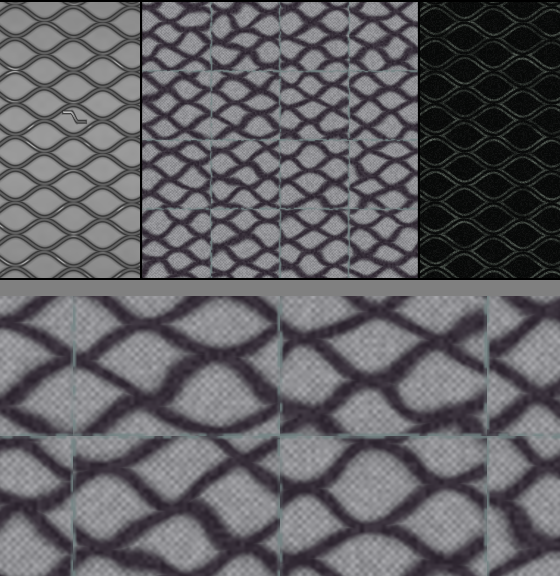
Top: the whole. Bottom: its middle third, enlarged.
Write a Shadertoy shader that draws this texture map.

```glsl
// Three panels of expanded metal mesh: a clean grey sheet with one bent strand,
// a 4 x 4 patchwork of woven, wobbly mesh with stitched seams, and faint outlines
// on black. Strands are alternating cosine waves; wear comes from value noise.

float hash(vec2 p) {
    vec3 q = fract(p.xyx * 0.1031);
    q += dot(q, q.yzx + 33.33);
    return fract((q.x + q.y) * q.z);
}

float noise(vec2 p) {
    vec2 i = floor(p), f = fract(p);
    f = f * f * (3.0 - 2.0 * f);
    return mix(mix(hash(i), hash(i + vec2(1, 0)), f.x),
               mix(hash(i + vec2(0, 1)), hash(i + 1.0), f.x), f.y);
}

// Distance to the nearest strand; neighbouring waves run in opposite phase
float meshDistance(vec2 p, vec2 cell, float swing) {
    vec2 q = p / cell;
    float angle = 6.28318 * q.x, row = floor(q.y * 2.0), d = 1.0;
    for (float k = -1.0; k <= 2.0; k++) {
        float r = row + k;
        float phase = 1.0 - 2.0 * mod(r, 2.0);
        d = min(d, abs(q.y - 0.5 * r - phase * swing * cos(angle)));
    }
    float slope = swing * 6.28318 * sin(angle) * cell.y / cell.x;
    return d * cell.y / sqrt(1.0 + slope * slope);
}

float sheetDistance(vec2 p) {
    p.y += 0.012 * p.x + 0.003 * noise(p * 9.0);
    return meshDistance(p - vec2(0.055, 0.02), vec2(0.208, 0.117), 0.215);
}

vec3 cleanSheet(vec2 p, float px) {
    float d = sheetDistance(p);
    vec2 b = p - vec2(0.266, 0.583);
    d += 0.02 * (1.0 - smoothstep(0.5, 1.0, length(b / vec2(0.042, 0.028))));

    float plate = 0.53 + 0.06 * sin(3.14159 * p.y) + 0.02 * noise(p * 40.0);
    plate -= 0.1 * (1.0 - smoothstep(0.008, 0.02, d));
    float strand = mix(0.38, 0.19, smoothstep(0.001, 0.007, d));
    strand += 0.3 * smoothstep(0.72, 0.95, noise(p * vec2(19.0, 31.0)))
            * (1.0 - smoothstep(0.0, 0.004, d));
    float shade = mix(strand, plate, smoothstep(0.0085 - px, 0.0085 + px, d));

    // Bent strand with a bright upper end
    float t = clamp((b.x + 0.014) / 0.028, 0.0, 1.0);
    float bend = 0.016 - 0.034 * t * t * (3.0 - 2.0 * t);
    float slope = 7.3 * t * (1.0 - t);
    float s = abs(b.y - bend) / sqrt(1.0 + slope * slope);
    s = max(s, abs(b.x) - 0.037);
    shade = mix(shade, 0.2, 1.0 - smoothstep(0.007 - px, 0.007 + px, s));
    float shine = mix(0.75, 0.4, smoothstep(-0.02, 0.015, b.x));
    shade = mix(shade, shine, 1.0 - smoothstep(0.001, 0.005, s));
    return vec3(shade);
}

vec3 patchwork(vec2 p, float px) {
    vec2 grid = p / 0.246;
    vec2 tile = floor(grid), f = fract(grid);
    vec2 shift = vec2(hash(tile + 3.0), hash(tile + 17.0));
    vec2 wobble = vec2(noise(p * 17.0), noise(p * 17.0 + 40.0)) - 0.5;
    vec2 q = p + 0.026 * wobble + shift * vec2(0.07, 0.045);
    float d = meshDistance(q, vec2(0.166, 0.092), 0.24);

    // Woven cloth under soft dark strands
    float weave = sin(p.x * 600.0) * sin(p.y * 600.0);
    float grain = noise(p * 190.0) - 0.5;
    vec3 cloth = vec3(0.57, 0.57, 0.585) + 0.045 * weave + 0.1 * grain;
    cloth -= 0.12 * (1.0 - smoothstep(0.008, 0.022, d));
    vec3 strand = vec3(0.21, 0.18, 0.22) + 0.1 * grain;
    float width = 0.010 + 0.005 * noise(p * 28.0);
    vec3 col = mix(strand, cloth, smoothstep(0.003, width + px, d));

    // Broken pale stitches along the inner tile edges
    vec2 edge = (0.5 - abs(f - 0.5)) * 0.246;
    vec2 inner = step(0.5, round(grid)) * step(round(grid), vec2(3.5));
    vec2 seam = (1.0 - smoothstep(vec2(0.001), vec2(0.004 + px), edge)) * inner;
    vec2 stitch = vec2(noise(vec2(p.y * 95.0, tile.x)), noise(vec2(p.x * 95.0, tile.y + 9.0)));
    seam *= 0.25 + 0.6 * smoothstep(0.25, 0.7, stitch);
    return mix(col, vec3(0.45, 0.52, 0.52), max(seam.x, seam.y));
}

vec3 outlines(vec2 p, float px) {
    float d = sheetDistance(p);
    float line = 1.0 - smoothstep(0.001, 0.003 + px, abs(d - 0.0085));
    float wear = 0.25 + 0.75 * noise(p * vec2(24.0, 40.0));
    wear += 0.6 * (1.0 - smoothstep(0.0, 0.06, length(p - vec2(0.27, 0.68))));
    float speck = hash(floor(p * 256.0));
    vec3 col = vec3(0.025, 0.03, 0.028) + 0.045 * speck * speck;
    return col + vec3(0.29, 0.32, 0.29) * line * wear * (0.6 + 0.4 * speck);
}

void mainImage(out vec4 fragColor, in vec2 fragCoord) {
    vec2 p = fragCoord / iResolution.xy * vec2(2.0, 1.0);
    float px = 1.0 / iResolution.y;
    vec3 col;
    if (p.x < 0.504) col = cleanSheet(p, px);
    else if (p.x < 1.496) col = patchwork(p - vec2(0.508, 0.008), px);
    else col = outlines(p - vec2(1.5, 0.0), px);

    // Black frame and dividers
    float border = min(min(p.y, 1.0 - p.y) - 0.007,
                       min(abs(p.x - 0.504), abs(p.x - 1.496)) - 0.004);
    col *= smoothstep(-0.5 * px, 0.5 * px, border);
    fragColor = vec4(clamp(col, 0.0, 1.0), 1.0);
}
```
